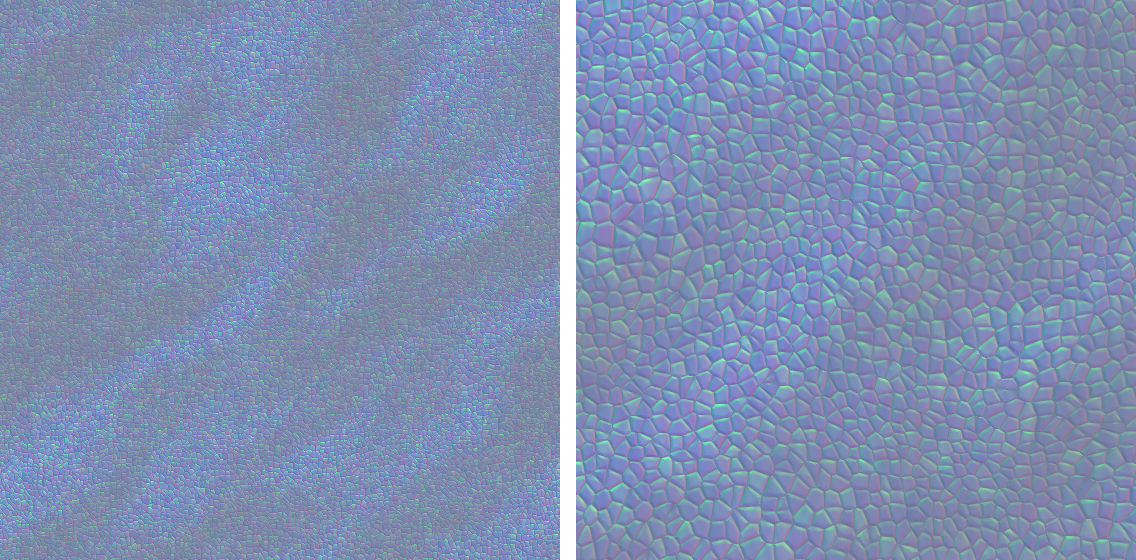
Left, the full canvas; right, a detail of the centre.
Reproduce this texture map procedurally as a three.js fragment shader.

```glsl
// Tiling normal map of fine pebbled leather with soft glossy patches.
// Voronoi cells give each pebble rounded flanks from the analytic edge gradient;
// sheared gradient noise sets where the relief is bright and strong or dull and flat.

#define GRAIN vec2(118.0, 108.0)   // pebbles across and up
#define GRAIN_WARP 0.014           // stretch of the pebbles, in canvas units
#define FLANK_WIDTH 0.58           // sloped rim of a pebble, in cells
#define GROOVE_WIDTH 0.13          // dark seam between pebbles, in cells
#define TILT 0.55                  // random lean of each pebble
#define SLOPE_RED 0.17
#define SLOPE_UP 0.29
#define SLOPE_DOWN 0.12
#define DULL_FLAT vec3(0.490, 0.502, 0.665)
#define GLOSS_FLAT vec3(0.495, 0.520, 0.830)

varying vec2 vUv;

vec2 hash2(vec2 p) {
  vec3 q = fract(vec3(p.xyx) * vec3(0.1031, 0.1030, 0.0973));
  q += dot(q, q.yzx + 33.33);
  return fract((q.xx + q.yz) * q.zy);
}

// Gradient at a lattice corner, wrapped to the period
float corner(vec2 cell, vec2 offset, vec2 f, vec2 period) {
  float angle = 6.2832 * hash2(mod(cell + offset, period) + period.yx * 1.7).x;
  return dot(vec2(cos(angle), sin(angle)), f - offset);
}

float tiledNoise(vec2 uv, vec2 frequency) {
  vec2 p = uv * frequency;
  vec2 i = floor(p);
  vec2 f = p - i;
  vec2 w = f * f * f * (f * (f * 6.0 - 15.0) + 10.0);
  float low = mix(corner(i, vec2(0.0), f, frequency),
                  corner(i, vec2(1.0, 0.0), f, frequency), w.x);
  float high = mix(corner(i, vec2(0.0, 1.0), f, frequency),
                   corner(i, vec2(1.0), f, frequency), w.x);
  return 1.4 * mix(low, high, w.y);
}

// Glossiness from 0 to 1: blobs drawn out along the rising diagonal
float glossPatches(vec2 uv) {
  vec2 bend = vec2(tiledNoise(uv, vec2(4.0, 5.0)), tiledNoise(uv, vec2(5.0, 4.0)));
  vec2 p = uv + 0.035 * bend;
  vec2 diagonal = vec2(p.x - p.y, p.y);
  float n = 0.62 * tiledNoise(diagonal, vec2(5.0, 4.0));
  n += 0.30 * tiledNoise(p, vec2(2.0, 3.0));
  n += 0.32 * tiledNoise(diagonal, vec2(11.0, 8.0));
  n += 0.14 * tiledNoise(p, vec2(23.0, 21.0));
  return smoothstep(-0.48, 0.68, n);
}

// Outward slope of the pebble in xy, depth of the seam in z
vec3 pebbles(vec2 uv) {
  vec2 p = uv * GRAIN;
  vec2 base = floor(p);
  vec2 nearest = vec2(8.0);
  vec2 second = vec2(8.0);
  vec2 lean = vec2(0.0);
  float d1 = 64.0;
  float d2 = 64.0;
  for (int y = -1; y <= 1; y++) {
    for (int x = -1; x <= 1; x++) {
      vec2 cell = base + vec2(float(x), float(y));
      vec2 id = mod(cell, GRAIN);
      vec2 toCentre = cell + 0.08 + 0.84 * hash2(id) - p;
      float d = dot(toCentre, toCentre);
      if (d < d1) {
        second = nearest;
        d2 = d1;
        nearest = toCentre;
        d1 = d;
        lean = hash2(id + 211.0) - 0.5;
      } else if (d < d2) {
        second = toCentre;
        d2 = d;
      }
    }
  }
  d1 = sqrt(d1);
  d2 = sqrt(d2);
  float edge = d2 - d1;
  vec2 outward = 0.5 * (second / max(d2, 0.001) - nearest / max(d1, 0.001));
  float seam = 1.0 - smoothstep(0.0, GROOVE_WIDTH, edge);
  float flank = (1.0 - smoothstep(0.1, FLANK_WIDTH, edge)) * (1.0 - 0.6 * seam);
  return vec3(outward * flank + TILT * lean * (1.0 - seam), seam);
}

void main() {
  float gloss = glossPatches(vUv);

  // Uneven stretch keeps the grain from looking regular
  vec2 warp = vec2(tiledNoise(vUv, vec2(7.0, 6.0)), tiledNoise(vUv, vec2(6.0, 9.0)));
  vec3 grain = pebbles(vUv + GRAIN_WARP * warp);

  // Short upright streaks strengthen some of the upper flanks
  float streak = tiledNoise(vUv, vec2(170.0, 60.0));
  float relief = mix(0.58, 1.12, gloss);
  float up = max(grain.y, 0.0) * (1.0 + 0.7 * streak) + 0.12 + 0.15 * streak;
  float down = min(grain.y, 0.0);

  vec3 color = mix(DULL_FLAT, GLOSS_FLAT, gloss);
  color.r += relief * SLOPE_RED * grain.x;
  color.g += relief * (SLOPE_UP * up + SLOPE_DOWN * down);
  color.b -= relief * 0.10 * dot(grain.xy, grain.xy);
  color -= relief * grain.z * vec3(0.05, 0.04, 0.12);
  gl_FragColor = vec4(clamp(color, 0.0, 1.0), 1.0);
}
```
